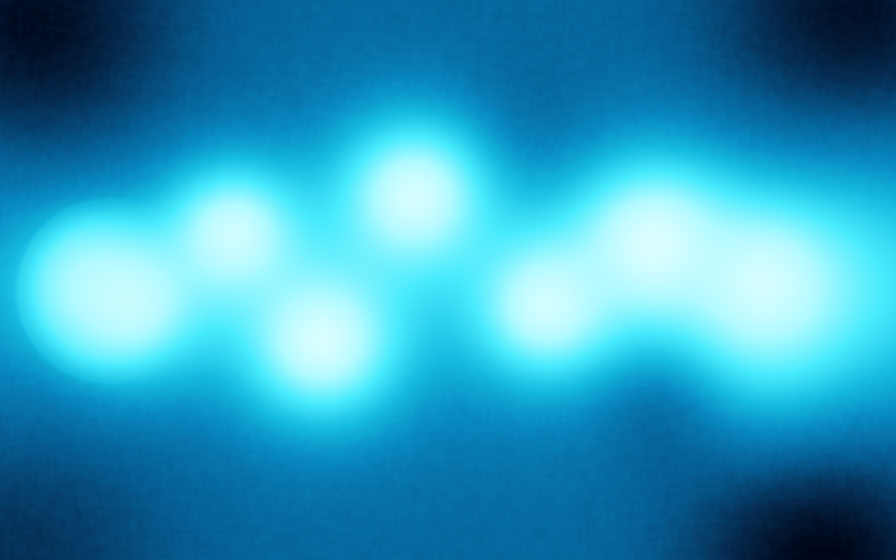
Write a Shadertoy shader that draws this background.

```glsl
#define BAND_CENTER 0.49
#define BAND_WIDTH 0.27
#define BAND_GAIN 1.35
#define BASE_LEVEL 2.2
#define PEAK_LEVEL 6.8
#define DISC_CENTER vec2(0.195, 0.48)
#define DISC_RADIUS 0.172
#define DISC_GAIN 0.28
#define GRAIN_GAIN 0.13

// Colour ramp from shadow to white light
const vec3 RAMP[8] = vec3[8](
    vec3(0.00, 0.02, 0.09), vec3(0.02, 0.18, 0.33),
    vec3(0.02, 0.37, 0.58), vec3(0.03, 0.53, 0.75),
    vec3(0.08, 0.73, 0.88), vec3(0.28, 0.92, 0.99),
    vec3(0.69, 0.98, 1.00), vec3(0.94, 1.00, 1.00));

// Lights: centre, radius, strength
const vec4 LIGHTS[10] = vec4[10](
    vec4(0.240, 0.455, 0.135, 0.80), vec4(0.150, 0.500, 0.120, 0.50),
    vec4(0.417, 0.583, 0.130, 0.90), vec4(0.740, 0.650, 0.150, 0.94),
    vec4(0.575, 0.392, 0.150, 0.95), vec4(0.975, 0.454, 0.135, 0.91),
    vec4(1.167, 0.567, 0.160, 0.96), vec4(1.365, 0.494, 0.140, 0.87),
    vec4(1.520, 0.500, 0.230, 0.42), vec4(1.360, 0.360, 0.160, 0.30));

// Shadows: centre, radius, depth
const vec4 SHADOWS[6] = vec4[6](
    vec4(0.06, 0.95, 0.25, 2.1), vec4(1.53, 0.97, 0.25, 2.0),
    vec4(1.47, 0.00, 0.23, 2.3), vec4(0.02, 0.02, 0.28, 1.2),
    vec4(1.19, 0.29, 0.12, 0.9), vec4(0.94, 0.77, 0.13, 0.4));

float hash(vec2 p) {
    return fract(sin(dot(p, vec2(127.1, 311.7))) * 43758.55);
}

float noise(vec2 p) {
    vec2 cell = floor(p), f = fract(p);
    f = f * f * (3.0 - 2.0 * f);
    return mix(mix(hash(cell), hash(cell + vec2(1, 0)), f.x),
               mix(hash(cell + vec2(0, 1)), hash(cell + vec2(1, 1)), f.x), f.y);
}

float softSpot(vec2 p, vec2 center, float radius) {
    vec2 d = (p - center) / radius;
    return exp(-dot(d, d));
}

vec3 rampColor(float level) {
    level = clamp(level, 0.0, 6.999);
    int i = int(level);
    return mix(RAMP[i], RAMP[i + 1], fract(level));
}

void mainImage(out vec4 fragColor, in vec2 fragCoord) {
    vec2 uv = fragCoord / iResolution.xy;
    vec2 p = uv * vec2(1.6, 1.0);

    // Horizontal band of blue light
    float bandY = (p.y - BAND_CENTER) / BAND_WIDTH;
    float level = BASE_LEVEL + BAND_GAIN * exp(-bandY * bandY);

    // Dark corners and hollows
    for (int i = 0; i < SHADOWS.length(); i++) {
        vec4 s = SHADOWS[i];
        level -= s.w * softSpot(p, s.xy, s.z);
    }

    // Lights overlap without clipping
    float shade = 1.0;
    for (int i = 0; i < LIGHTS.length(); i++) {
        vec4 l = LIGHTS[i];
        shade *= 1.0 - l.w * softSpot(p, l.xy, l.z);
    }

    // Translucent disc with two rims, fading to the right
    vec2 offset = p - DISC_CENTER;
    float d = length(offset);
    float disc = 0.4 * smoothstep(DISC_RADIUS, DISC_RADIUS - 0.012, d)
               + 0.6 * smoothstep(DISC_RADIUS - 0.01, DISC_RADIUS - 0.06, d);
    disc *= smoothstep(0.16, -0.08, offset.x);
    shade *= 1.0 - DISC_GAIN * disc;
    level = mix(PEAK_LEVEL, level, shade);

    // Fine woven grain, strongest in the dark areas
    float grain = noise(p * vec2(55.0, 160.0)) + noise(p * vec2(140.0, 60.0)) - 1.0;
    level += GRAIN_GAIN * grain * smoothstep(5.0, 2.5, level);

    fragColor = vec4(rampColor(level), 1.0);
}
```
